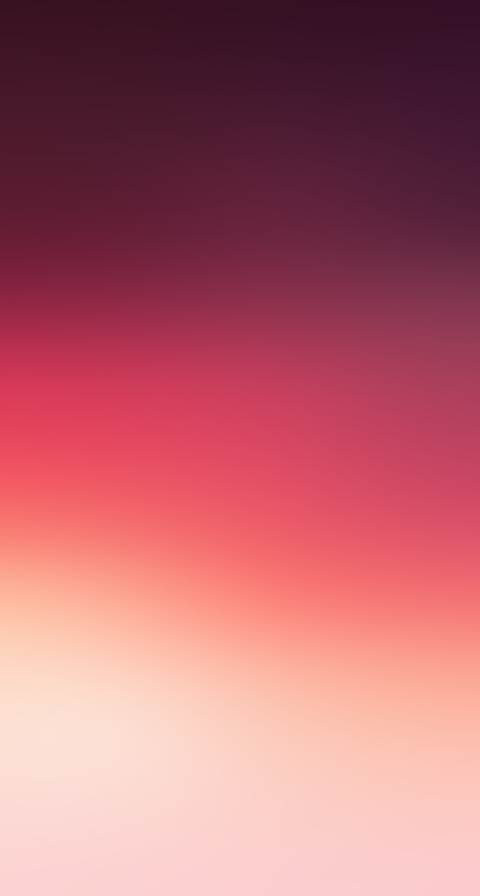
This background is drawn by a WebGL 1 fragment shader. Its source:

```glsl
precision highp float;
// Blurred dusk gradient: plum sky melting through crimson and coral into pale peach light.

uniform vec2 u_resolution;

// Quadratic B-spline weight: a smooth bump three stops wide.
float splineWeight(float d) {
  d = abs(d);
  float tail = max(1.5 - d, 0.0);
  return d < 0.5 ? 0.75 - d * d : 0.5 * tail * tail;
}

// One colour stop, shading from the left edge to the right; w holds the total weight.
vec4 stop(float depth, float index, float side, vec3 left, vec3 right) {
  return vec4(mix(left, right, side), 1.0) * splineWeight(depth - index);
}

// Soft elliptical light with a peak of 1.
float glow(vec2 p, vec2 center, vec2 radius) {
  vec2 d = (p - center) / radius;
  return exp(-dot(d, d));
}

// Smooth vertical ramp, with depth running from 0 at the top to 12 at the bottom.
vec3 duskRamp(float depth, float side) {
  vec4 sum = vec4(0.0);
  // Plum shadow
  sum += stop(depth, 0.0, side, vec3(0.215, 0.064, 0.122), vec3(0.192, 0.060, 0.140));
  sum += stop(depth, 1.0, side, vec3(0.263, 0.090, 0.157), vec3(0.235, 0.082, 0.176));
  sum += stop(depth, 2.0, side, vec3(0.314, 0.106, 0.176), vec3(0.272, 0.100, 0.198));
  sum += stop(depth, 3.0, side, vec3(0.376, 0.106, 0.192), vec3(0.322, 0.124, 0.222));
  // Crimson on the left, mauve on the right
  sum += stop(depth, 4.0, side, vec3(0.545, 0.138, 0.257), vec3(0.506, 0.214, 0.315));
  sum += stop(depth, 5.0, side, vec3(0.832, 0.212, 0.340), vec3(0.645, 0.248, 0.353));
  sum += stop(depth, 6.0, side, vec3(0.934, 0.280, 0.366), vec3(0.738, 0.257, 0.376));
  // Coral
  sum += stop(depth, 7.0, side, vec3(0.980, 0.453, 0.424), vec3(0.855, 0.304, 0.407));
  sum += stop(depth, 8.0, side, vec3(0.996, 0.750, 0.630), vec3(0.955, 0.438, 0.448));
  // Peach and pale pink
  sum += stop(depth, 9.0, side, vec3(0.992, 0.852, 0.772), vec3(0.986, 0.657, 0.574));
  sum += stop(depth, 10.0, side, vec3(0.988, 0.867, 0.816), vec3(0.988, 0.760, 0.693));
  sum += stop(depth, 11.0, side, vec3(0.988, 0.845, 0.827), vec3(0.988, 0.793, 0.770));
  sum += stop(depth, 12.0, side, vec3(0.988, 0.822, 0.822), vec3(0.988, 0.792, 0.812));
  return sum.rgb / sum.w;
}

void main() {
  vec2 uv = gl_FragCoord.xy / u_resolution;
  float side = smoothstep(-0.1, 1.05, uv.x);
  vec3 color = duskRamp((1.0 - uv.y) * 12.0, side);

  // Broad lights and tints between the two sides
  color += vec3(0.055, 0.018, 0.028) * glow(uv, vec2(0.60, 0.78), vec2(0.30, 0.09));
  color += vec3(0.045, 0.010, 0.015) * glow(uv, vec2(0.55, 0.53), vec2(0.30, 0.12));
  color += vec3(0.015, -0.045, -0.045) * glow(uv, vec2(0.55, 0.34), vec2(0.28, 0.08));
  color += vec3(0.000, 0.035, 0.050) * glow(uv, vec2(0.23, 0.19), vec2(0.28, 0.09));

  gl_FragColor = vec4(clamp(color, 0.0, 1.0), 1.0);
}
```
